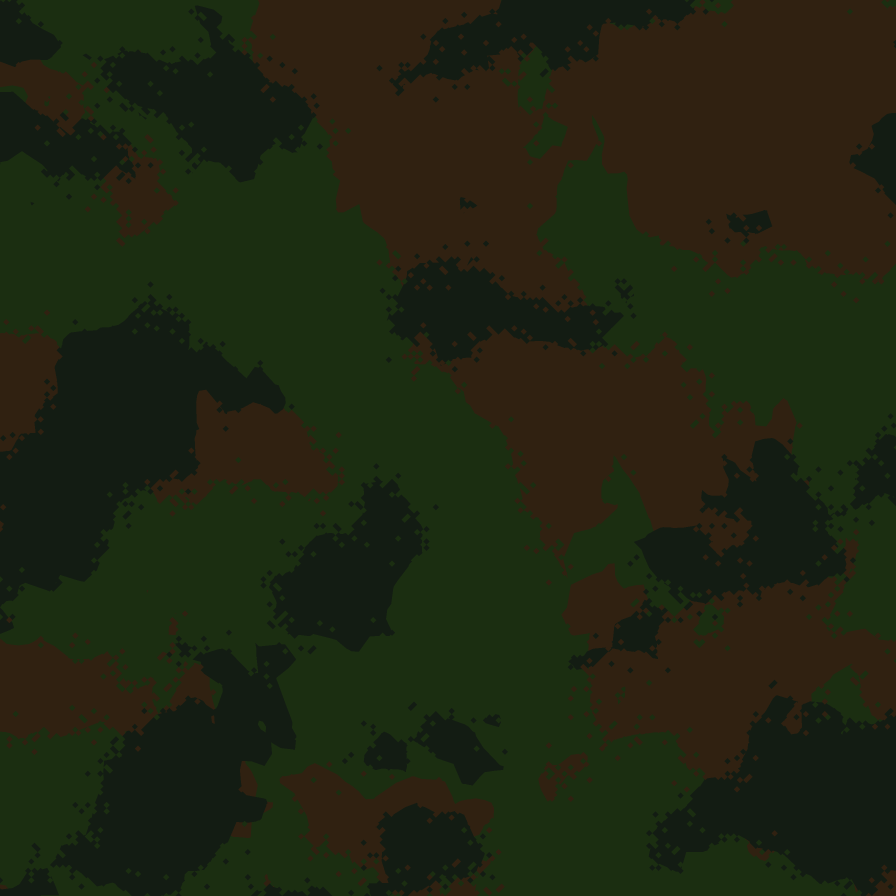
Reproduce this pattern procedurally as a Shadertoy shader.

```glsl
const vec3 GREEN = vec3(0.104, 0.180, 0.065);
const vec3 BROWN = vec3(0.190, 0.128, 0.065);
const vec3 BLACK = vec3(0.074, 0.110, 0.074);

const float BLOTCH_SCALE = 6.4;     // lattice cells across the canvas
const float DIAMOND_WIDTH = 0.007;  // speckle size
const float SPECKLE_REACH = 0.034;  // farthest jump of a speckle
const int SAMPLES = 3;              // antialiasing samples per axis

float hash(vec2 p, float seed) {
    vec3 q = fract(vec3(p.xyx + seed * 17.31) * 0.1031);
    q += dot(q, q.yzx + 33.33);
    return fract((q.x + q.y) * q.z);
}

mat2 rotation(float angle) {
    float c = cos(angle), s = sin(angle);
    return mat2(c, s, -s, c);
}

// Random height, with each 2x2 block holding one value per quarter of the range
float vertexHeight(vec2 v, float seed) {
    vec2 block = floor(v * 0.5);
    vec2 corner = v - 2.0 * block;
    float stride = hash(block, seed + 1.0) < 0.5 ? 1.0 : 3.0;
    float shift = floor(4.0 * hash(block, seed + 2.0));
    float quarter = mod((corner.x + 2.0 * corner.y) * stride + shift, 4.0);
    return (quarter + hash(v, seed)) * 0.25;
}

// Linear interpolation over triangles, so that contours are straight facets
float facetNoise(vec2 p, float seed) {
    vec2 cell = floor(p), f = p - cell;
    float low = min(f.x, f.y), high = max(f.x, f.y);
    vec2 side = f.x > f.y ? vec2(1, 0) : vec2(0, 1);
    return vertexHeight(cell, seed) * (1.0 - high)
         + vertexHeight(cell + side, seed) * (high - low)
         + vertexHeight(cell + 1.0, seed) * low;
}

float blotchField(vec2 p, float angle, float seed) {
    vec2 q = rotation(angle) * p * BLOTCH_SCALE + 20.0;
    float height = 0.65 * facetNoise(q, seed);
    q = rotation(0.9) * q * 2.3;
    height += 0.25 * facetNoise(q, seed + 5.0);
    q = rotation(0.7) * q * 2.5;
    return height + 0.10 * facetNoise(q, seed + 9.0);
}

vec3 camouflage(vec2 p) {
    if (blotchField(p, 0.25, 3.0) > 0.591) return BLACK;
    return blotchField(p, 1.1, 31.0) > 0.531 ? BROWN : GREEN;
}

// Some diamond cells take their colour from a nearby point
vec2 speckle(vec2 p) {
    vec2 cell = floor(vec2(p.x + p.y, p.x - p.y) / DIAMOND_WIDTH);
    vec2 c = cell + 0.5;
    vec2 center = vec2(c.x + c.y, c.x - c.y) * 0.5 * DIAMOND_WIDTH;
    float roughness = smoothstep(0.25, 0.6, facetNoise(center * 9.0 + 40.0, 53.0));
    if (hash(cell, 61.0) > mix(0.04, 0.65, roughness)) return p;
    float angle = 6.2832 * hash(cell, 67.0);
    float reach = SPECKLE_REACH * pow(hash(cell, 71.0), 2.5);
    return center + reach * vec2(cos(angle), sin(angle));
}

void mainImage(out vec4 fragColor, in vec2 fragCoord) {
    vec3 sum = vec3(0.0);
    for (int y = 0; y < SAMPLES; y++) {
        for (int x = 0; x < SAMPLES; x++) {
            vec2 offset = (vec2(x, y) + 0.5) / float(SAMPLES) - 0.5;
            vec2 p = (fragCoord + offset) / iResolution.y;
            sum += camouflage(speckle(p));
        }
    }
    fragColor = vec4(sum / float(SAMPLES * SAMPLES), 1.0);
}
```
